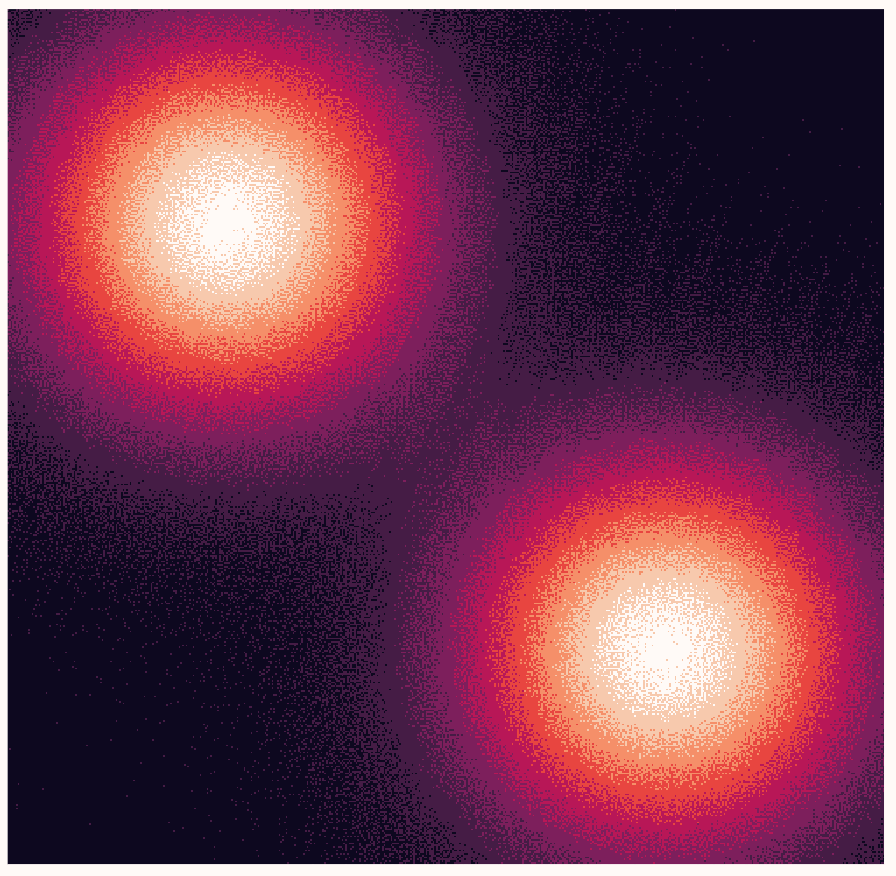
Reproduce this background procedurally as a Shadertoy shader.

```glsl
const vec3 PALETTE[8] = vec3[8](
    vec3(0.05, 0.03, 0.12), vec3(0.27, 0.11, 0.27),
    vec3(0.49, 0.12, 0.36), vec3(0.72, 0.09, 0.34),
    vec3(0.91, 0.27, 0.25), vec3(0.96, 0.56, 0.41),
    vec3(0.97, 0.79, 0.68), vec3(1.00, 0.98, 0.97));

float hash(vec2 p) {
    return fract(sin(dot(p, vec2(127.1, 311.7))) * 43758.5453);
}

// High-pass noise, reshaped to spread evenly over 0..1
float ditherThreshold(vec2 cell) {
    float neighbours = 0.0;
    for (int y = -1; y <= 1; y++)
        for (int x = -1; x <= 1; x++)
            if (x != 0 || y != 0) neighbours += hash(cell + vec2(x, y));
    return smoothstep(-0.7, 0.7, hash(cell) - neighbours / 8.0);
}

float glow(vec2 p, vec2 center) {
    vec2 d = p - center;
    return exp(-20.0 * dot(d, d));
}

void mainImage(out vec4 fragColor, in vec2 fragCoord) {
    vec2 uv = fragCoord / iResolution.xy;
    vec2 frameMin = vec2(0.0085, 0.0135);
    vec2 frameMax = vec2(0.9867, 0.9895);

    // Dither grid, 500 cells high
    vec2 cell = floor(fragCoord * 500.0 / iResolution.y);
    vec2 cellUv = (cell + 0.5) / 500.0 * iResolution.y / iResolution.xy;
    vec2 p = (cellUv - frameMin) / (frameMax - frameMin);

    // Two diagonal glows, quantised to the palette
    float heat = glow(p, vec2(0.25, 0.75)) + glow(p, vec2(0.75, 0.25));
    float level = clamp(heat, 0.0, 1.0) * 7.0;
    int index = int(floor(level)) + int(fract(level) > ditherThreshold(cell));
    vec3 color = PALETTE[clamp(index, 0, 7)];

    // Pale frame with a soft edge
    vec2 inset = min(uv - frameMin, frameMax - uv) * iResolution.xy;
    float inside = smoothstep(-0.5, 0.5, min(inset.x, inset.y));
    fragColor = vec4(mix(PALETTE[7], color, inside), 1.0);
}
```
